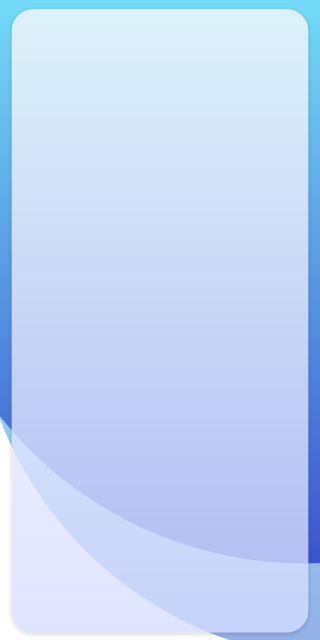
Write a Shadertoy shader that draws this background.

```glsl
// Lengths are in canvas widths, measured from the top left.
const vec2 CANVAS = vec2(1.0, 2.0);

const vec3 SKY_TOP = vec3(0.45, 0.86, 0.97);
const vec3 SKY_BOTTOM = vec3(0.205, 0.26, 0.785);
const vec3 BAND_TOP = vec3(0.58, 0.80, 0.94);
const vec3 BAND_BOTTOM = vec3(0.58, 0.69, 0.91);
const float BAND_START = 1.3;
const vec3 PAPER = vec3(1.0);

const vec2 SKY_CENTER = vec2(0.951, 0.547);
const float SKY_RADIUS = 1.2135;
const vec2 BAND_CENTER = vec2(1.0974, 0.8877);
const float BAND_RADIUS = 1.1758;

const vec3 CARD_TOP = vec3(1.0, 0.98, 0.985);
const vec3 CARD_BOTTOM = vec3(0.838, 0.866, 1.0);
const float CARD_OPACITY = 0.764;
const vec2 CARD_CENTER = vec2(0.5, 1.0026);
const vec2 CARD_HALF = vec2(0.4635, 0.974);
const float CARD_CORNER = 0.068;

const vec2 SHADOW_OFFSET = vec2(0.0, 0.005);
const float SHADOW_BLUR = 0.016;
const float SHADOW_OPACITY = 0.16;

float circleDistance(vec2 p, vec2 center, float radius) {
    return length(p - center) - radius;
}

float roundedBoxDistance(vec2 p, vec2 halfSize, float corner) {
    vec2 q = abs(p) - halfSize + corner;
    return length(max(q, 0.0)) + min(max(q.x, q.y), 0.0) - corner;
}

// Antialiased coverage of a signed distance
float coverage(float d) {
    return clamp(0.5 - d * iResolution.x, 0.0, 1.0);
}

void mainImage(out vec4 fragColor, in vec2 fragCoord) {
    vec2 uv = fragCoord / iResolution.xy;
    vec2 p = vec2(uv.x, 1.0 - uv.y) * CANVAS;
    float depth = p.y / CANVAS.y;

    // Curved layers, back to front
    float bandDepth = clamp((p.y - BAND_START) / (CANVAS.y - BAND_START), 0.0, 1.0);
    vec3 band = mix(BAND_TOP, BAND_BOTTOM, bandDepth);
    vec3 sky = mix(SKY_TOP, SKY_BOTTOM, depth);
    vec3 color = mix(PAPER, band, coverage(circleDistance(p, BAND_CENTER, BAND_RADIUS)));
    color = mix(color, sky, coverage(circleDistance(p, SKY_CENTER, SKY_RADIUS)));

    // Soft shadow, kept outside the translucent card
    vec2 cardPoint = p - CARD_CENTER;
    float card = coverage(roundedBoxDistance(cardPoint, CARD_HALF, CARD_CORNER));
    float shadowDistance = roundedBoxDistance(cardPoint - SHADOW_OFFSET, CARD_HALF, CARD_CORNER);
    float shadow = 1.0 - smoothstep(-SHADOW_BLUR, SHADOW_BLUR, shadowDistance);
    color *= 1.0 - SHADOW_OPACITY * shadow * (1.0 - card);

    // Translucent card
    vec3 cardColor = mix(CARD_TOP, CARD_BOTTOM, depth);
    color = mix(color, cardColor, CARD_OPACITY * card);

    fragColor = vec4(color, 1.0);
}
```
